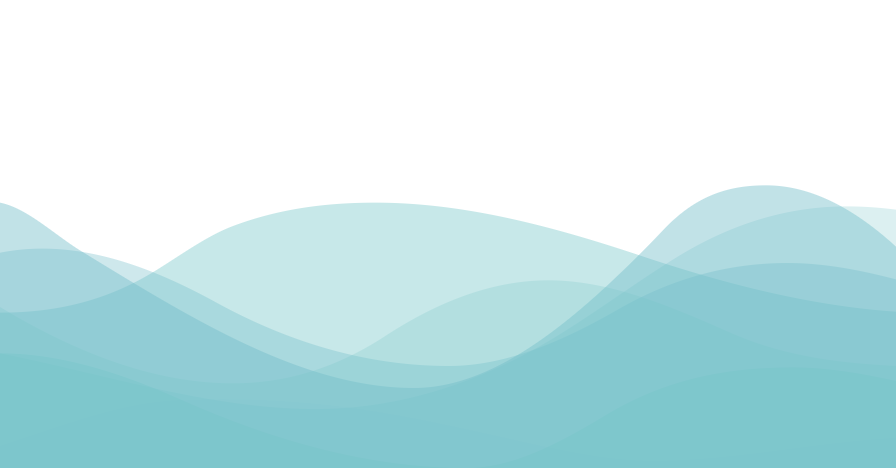
Reproduce this background procedurally as a Shadertoy shader.

```glsl
#define PAPER vec3(1.0)
#define TEAL vec3(0.45, 0.77, 0.78)
#define BLUE vec3(0.45, 0.74, 0.79)
#define HILL_ALPHA 0.40
#define CREST_ALPHA 0.44
#define SWELL_ALPHA 0.35
#define HAZE_ALPHA 0.25
#define MOUND_ALPHA 0.24
#define FRONT_ALPHA 0.35
#define FLOOR_ALPHA 0.10

// Cubic arc between two knots, each holding position, height and slope
float arc(float x, vec3 a, vec3 b) {
    float span = b.x - a.x;
    float t = clamp((x - a.x) / span, 0.0, 1.0);
    float s = 1.0 - t;
    return s * s * ((1.0 + 2.0 * t) * a.y + t * span * a.z)
         + t * t * ((3.0 - 2.0 * t) * b.y - s * span * b.z);
}

// Height of a wave line that runs smoothly through its knots
float waveHeight(float x, vec3 knots[6]) {
    float height = arc(x, knots[0], knots[1]);
    for (int i = 1; i < 5; i++) {
        if (x >= knots[i].x) height = arc(x, knots[i], knots[i + 1]);
    }
    return height;
}

// Lay a translucent tint over everything below the wave line
vec3 addWave(vec3 base, vec2 uv, vec3 tint, float alpha, vec3 knots[6]) {
    float above = uv.y - waveHeight(uv.x, knots);
    float edge = max(length(vec2(dFdx(above), dFdy(above))), 1e-5);
    float cover = clamp(0.5 - above / edge, 0.0, 1.0);
    return mix(base, tint, alpha * cover);
}

void mainImage(out vec4 fragColor, in vec2 fragCoord) {
    vec2 uv = fragCoord / iResolution.xy;
    vec3 color = PAPER;

    // Broad pale hill
    color = addWave(color, uv, TEAL, HILL_ALPHA, vec3[6](
        vec3(0.0, 0.332, 0.0), vec3(0.173, 0.421, 1.18),
        vec3(0.260, 0.517, 0.72), vec3(0.419, 0.567, 0.0),
        vec3(0.716, 0.453, -0.64), vec3(1.0, 0.334, -0.13)));

    // Pale rise at the right
    color = addWave(color, uv, TEAL, HAZE_ALPHA, vec3[6](
        vec3(0.0, 0.245, -0.38), vec3(0.352, 0.126, 0.0),
        vec3(0.586, 0.243, 1.0), vec3(0.755, 0.450, 1.18),
        vec3(0.945, 0.559, 0.0), vec3(1.0, 0.552, -0.25)));

    // Tall crests at both sides
    color = addWave(color, uv, BLUE, CREST_ALPHA, vec3[6](
        vec3(0.0, 0.567, -0.38), vec3(0.091, 0.463, -1.17),
        vec3(0.462, 0.171, 0.0), vec3(0.742, 0.512, 2.0),
        vec3(0.855, 0.604, 0.0), vec3(1.0, 0.473, -1.75)));

    // Long swell through the middle
    color = addWave(color, uv, BLUE, SWELL_ALPHA, vec3[6](
        vec3(0.0, 0.460, 0.38), vec3(0.241, 0.354, -1.05),
        vec3(0.501, 0.218, 0.0), vec3(0.690, 0.339, 1.1),
        vec3(0.879, 0.438, 0.0), vec3(1.0, 0.403, -0.5)));

    // Rounded central mound
    color = addWave(color, uv, TEAL, MOUND_ALPHA, vec3[6](
        vec3(0.0, 0.344, -1.15), vec3(0.260, 0.181, 0.0),
        vec3(0.430, 0.282, 1.25), vec3(0.612, 0.401, 0.0),
        vec3(0.814, 0.290, -0.85), vec3(1.0, 0.218, -0.1)));

    // Near waves
    color = addWave(color, uv, TEAL, FRONT_ALPHA, vec3[6](
        vec3(0.0, 0.245, 0.0), vec3(0.202, 0.146, -0.85),
        vec3(0.521, 0.0, 0.0), vec3(0.677, 0.114, 1.15),
        vec3(0.885, 0.215, 0.0), vec3(1.0, 0.186, -0.42)));

    // Faint low wave
    color = addWave(color, uv, BLUE, FLOOR_ALPHA, vec3[6](
        vec3(0.0, 0.047, 0.6), vec3(0.195, 0.144, 0.1),
        vec3(0.390, 0.129, -0.25), vec3(0.547, 0.072, -0.42),
        vec3(0.729, 0.015, 0.0), vec3(1.0, 0.064, 0.1)));

    fragColor = vec4(color, 1.0);
}
```
